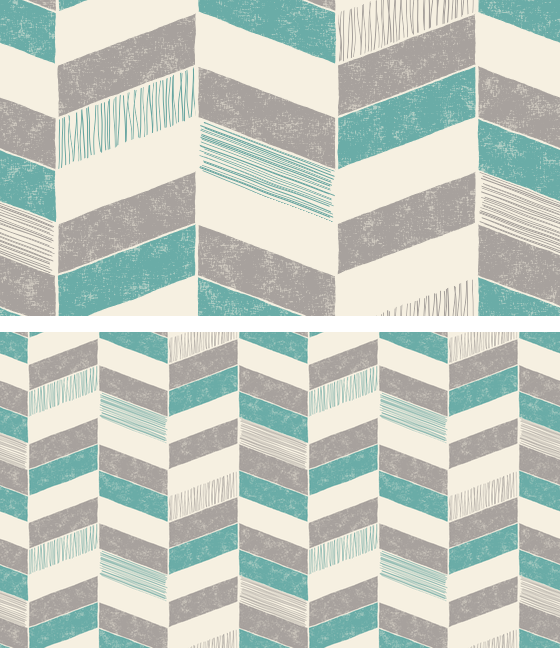
Top, the tile; bottom, the same tile 2 across and 2 down.
This pattern is drawn by a WebGL 2 fragment shader. Its source:

```glsl
#version 300 es
precision highp float;

#define COLUMNS 4
#define ROWS 6
#define ORIGIN vec2(0.406, 0.764)
#define COLUMN_GAP 0.0050
#define STRIPE_GAP 0.0030
#define WOBBLE 0.010
#define WEAR 0.50
#define PEN_WIDTH 0.0013
#define UPRIGHT_STROKES 43.0
#define SLANTED_STROKES 24.0

uniform vec2 u_resolution;
out vec4 fragColor;

const vec3 CREAM = vec3(0.965, 0.943, 0.882);
const vec3 GRAY = vec3(0.655, 0.632, 0.615);
const vec3 TEAL = vec3(0.415, 0.675, 0.655);

// Block fills, bottom to top in each column
const int PLAIN = 0, GRAY_FILL = 1, TEAL_FILL = 2, TEAL_PEN = 3, GRAY_PEN = 4;
const int FILLS[COLUMNS * ROWS] = int[](
    1, 0, 3, 1, 0, 2,
    0, 3, 1, 0, 2, 1,
    1, 0, 2, 1, 4, 0,
    4, 2, 1, 0, 2, 1);

vec3 hash(vec2 p) {
    vec3 h = fract(p.xyx * vec3(0.1031, 0.1030, 0.0973));
    h += dot(h, h.yzx + 33.33);
    return fract((h.xxy + h.yzz) * h.zyx);
}

float corner(vec2 cell, vec2 f, vec2 offset, vec2 period, float seed) {
    float angle = 6.2832 * hash(mod(cell + offset, period) + seed).x;
    return dot(vec2(cos(angle), sin(angle)), f - offset);
}

// Gradient noise that wraps over the canvas
float noise(vec2 uv, vec2 period, float seed) {
    vec2 p = uv * period, i = floor(p), f = p - i;
    vec2 w = f * f * f * (f * (f * 6.0 - 15.0) + 10.0);
    float low = mix(corner(i, f, vec2(0, 0), period, seed), corner(i, f, vec2(1, 0), period, seed), w.x);
    float high = mix(corner(i, f, vec2(0, 1), period, seed), corner(i, f, vec2(1, 1), period, seed), w.x);
    return mix(low, high, w.y);
}

float coverage(float inside, float pixel) {
    return clamp(inside / pixel + 0.5, 0.0, 1.0);
}

// Pen strokes: q.x runs across them, q.y along them
float hatch(vec2 q, vec2 size, float count, float seed, float pixel) {
    float ink = 0.0;
    for (int k = -2; k <= 2; k++) {
        float id = floor(q.x * count) + float(k);
        if (id < 0.0 || id >= count) continue;
        vec3 r = hash(vec2(id, seed));
        float lean = (mod(id, 2.0) * 2.0 - 1.0) * r.y * 1.1;
        float bend = 0.16 * sin(5.0 * q.y + 6.2832 * r.z);
        float center = (id + 0.5 + 0.9 * (r.x - 0.5) + lean * (q.y - 0.5) + bend) / count;
        float side = PEN_WIDTH * (0.65 + 0.7 * r.z) - abs(q.x - center) * size.x;
        float ends = min(q.y - 0.015 - 0.04 * r.y, 0.985 - 0.04 * r.x - q.y) * size.y;
        ink = max(ink, coverage(side, pixel) * coverage(ends, pixel));
    }
    return ink;
}

// Worn linen print: soft patches broken by crossed threads and grain
float wornPrint(vec2 uv) {
    float patches = 0.55 * noise(uv, vec2(28, 16), 3.0) + 0.35 * noise(uv, vec2(64, 40), 11.0);
    float threads = 0.50 * noise(uv, vec2(90, 190), 23.0) + 0.45 * noise(uv, vec2(300, 60), 31.0);
    float grain = 0.50 * noise(uv, vec2(330, 186), 47.0);
    return smoothstep(0.0, 0.62, patches + threads + grain);
}

void main() {
    vec2 uv = gl_FragCoord.xy / u_resolution;
    float pixel = 1.0 / u_resolution.y;
    vec2 grid = vec2(COLUMNS, ROWS);
    vec2 block = vec2(u_resolution.x / u_resolution.y, 1.0) / grid;

    // Slanted grid, mirrored in every other column
    vec2 g = uv * grid - ORIGIN;
    g.x += WOBBLE * noise(uv, vec2(7, 11), 5.0);
    g.y += 2.0 * WOBBLE * noise(uv, vec2(13, 9), 8.0);
    float column = mod(floor(g.x), grid.x);
    bool rising = mod(column, 2.0) < 0.5;
    float across = fract(g.x);
    float slanted = g.y - (rising ? across : 1.0 - across);
    float row = mod(floor(slanted), grid.y);
    float up = fract(slanted);
    float id = column * grid.y + row;
    int fill = FILLS[int(id + 0.5)];

    // Hand-cut block edges
    float height = block.y * block.x / length(block);
    float rough = 0.0022 * noise(uv, vec2(40, 24), id) + 0.0012 * noise(uv, vec2(150, 84), id);
    float sideEdge = min(across, 1.0 - across) * block.x - COLUMN_GAP + rough;
    float stripeEdge = min(up, 1.0 - up) * height - STRIPE_GAP + rough;
    float shape = coverage(min(sideEdge, stripeEdge), pixel);

    // Printed or pen-drawn fill
    vec3 ink = fill == TEAL_FILL || fill == TEAL_PEN ? TEAL : GRAY;
    vec3 color = CREAM;
    if (fill == GRAY_FILL || fill == TEAL_FILL) {
        color = mix(CREAM, mix(ink, CREAM, WEAR * wornPrint(uv)), shape);
    } else if (fill != PLAIN) {
        float strokes = rising
            ? hatch(vec2(across, up), block, UPRIGHT_STROKES, id, pixel)
            : hatch(vec2(up, across), vec2(height, block.x), SLANTED_STROKES, id, pixel);
        color = mix(CREAM, ink * 0.95, strokes * coverage(sideEdge, pixel));
    }
    fragColor = vec4(color, 1.0);
}
```
